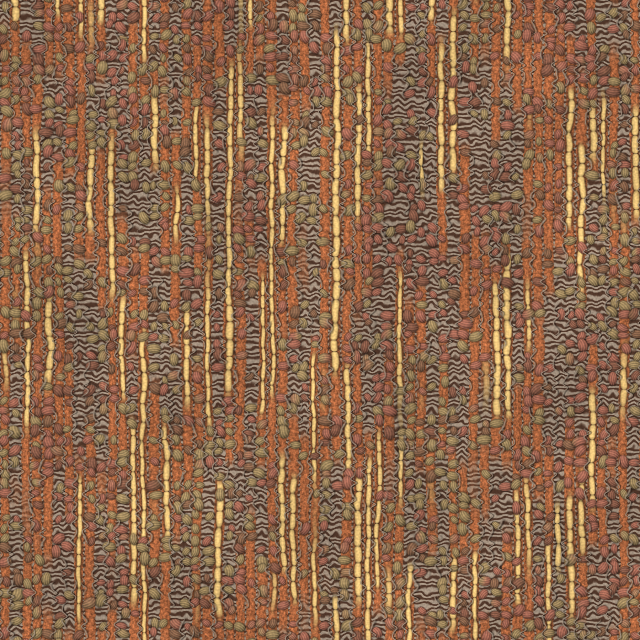
Reproduce this texture procedurally as a WebGL 2 fragment shader.

```glsl
#version 300 es
precision highp float;
// Coarse woven upholstery: upright columns of fuzzy rust chenille, pinched
// yellow cords and twisted boucle knots over a ladder of thin grey threads.
// One unit of weave space is one column; layers are painted from back to front.
uniform vec2 u_resolution;
out vec4 fragColor;

const float COLUMNS = 60.0;
const vec3 GAP = vec3(0.31, 0.21, 0.16);
const vec3 THREAD = vec3(0.64, 0.57, 0.50);
const vec3 RUST = vec3(0.68, 0.40, 0.25);
const vec3 CORD = vec3(0.91, 0.76, 0.48);
const vec3 MAUVE = vec3(0.60, 0.38, 0.31);
const vec3 OLIVE = vec3(0.58, 0.49, 0.34);
const vec3 UMBER = vec3(0.47, 0.32, 0.25);

float hash(vec2 p) {
  vec3 q = fract(p.xyx * 0.1031);
  q += dot(q, q.yzx + 33.33);
  return fract((q.x + q.y) * q.z);
}

float cornerSlope(vec2 cell, vec2 offset) {
  float a = 6.2832 * hash(cell);
  return dot(vec2(cos(a), sin(a)), offset);
}

float gradientNoise(vec2 p) {
  vec2 i = floor(p), f = fract(p), e = vec2(1.0, 0.0);
  vec2 u = f * f * f * (f * (f * 6.0 - 15.0) + 10.0);
  return mix(mix(cornerSlope(i, f), cornerSlope(i + e, f - e), u.x),
             mix(cornerSlope(i + e.yx, f - e.yx), cornerSlope(i + 1.0, f - 1.0), u.x), u.y);
}

// Soft-edged coverage: 1 where d is negative
float cover(float d, float soft) {
  return 1.0 - smoothstep(-soft, soft, d);
}

// How strongly a kind of yarn shows in a column at height y
float presence(float column, float y, float kind, float level) {
  float n = gradientNoise(vec2(column * 7.31 + kind, y * 0.055));
  return smoothstep(level - 0.04, level + 0.04, n);
}

// Thin threads running across, sagging between the columns
vec3 ladder(vec2 q, float px) {
  float phase = q.y * 2.0 + 0.9 * gradientNoise(q * 1.3) + 0.7 * abs(fract(q.x) - 0.5);
  float d = abs(fract(phase) - 0.5) * 0.5;
  return mix(GAP, THREAD, cover(d - 0.13, px * 0.8));
}

vec3 addChenille(vec3 col, vec2 q, float column, float px) {
  float fuzz = gradientNoise(q * vec2(4.0, 3.2)) + 0.6 * gradientNoise(q * 7.0);
  float x = fract(q.x) - 0.5;
  float mask = cover(abs(x) - 0.43 - 0.14 * fuzz, px) * presence(column, q.y, 0.4, -0.08);
  float light = 1.02 - 1.1 * x * x + 0.38 * fuzz - 0.12 * x;
  return mix(col, RUST * light, mask);
}

// Smooth cord squeezed into beads of uneven length
vec3 addCord(vec3 col, vec2 q, float column, float px) {
  float run = q.y * 0.62 + 9.0 * hash(vec2(column, 4.0)) + 0.7 * gradientNoise(vec2(column * 3.7, q.y * 0.4));
  float along = abs(fract(run) - 0.5) * 2.0;
  float halfWidth = mix(0.20, 0.33, hash(vec2(column, 8.0))) * (1.0 - 0.45 * pow(along, 5.0));
  float x = fract(q.x) - 0.5 - 0.25 * gradientNoise(vec2(column * 2.3, q.y * 0.35));
  float shown = presence(column, q.y, 0.7, 0.17);
  float round2 = x * x / (halfWidth * halfWidth);
  col *= 1.0 - 0.35 * shown * cover(abs(x) - halfWidth - 0.12, 0.12);
  vec3 tone = CORD * (1.06 - 0.30 * round2 - 0.38 * pow(along, 8.0));
  return mix(col, tone, shown * cover(abs(x) - halfWidth, px));
}

// One curled tuft: a tilted ellipse with fibre streaks and a shadow
vec3 addKnot(vec3 col, vec2 d, vec2 cell, float band, float px) {
  float angle = 6.2832 * hash(cell + 17.0), s = sin(angle), c = cos(angle);
  float size = mix(0.42, 0.66, hash(cell + 29.0));
  vec2 r = vec2(c * d.x + s * d.y, c * d.y - s * d.x) / (size * vec2(1.0, 0.72));
  float radius = length(r);
  float pick = hash(cell + 41.0) + 0.9 * band;
  vec3 tone = mix(MAUVE, OLIVE, smoothstep(0.42, 0.58, pick));
  tone = mix(tone, UMBER, 0.75 * step(0.8, hash(cell + 53.0)));
  float streak = sin(13.0 * (r.y + 0.35 * r.x * r.x) + angle);
  float light = 1.10 + 0.38 * dot(d, vec2(-0.5, 0.85)) - 0.30 * radius * radius + 0.10 * streak;
  col *= 1.0 - 0.38 * cover(radius - 1.1, 0.25);
  return mix(col, tone * light, cover((radius - 1.0) * size, px));
}

vec3 addKnots(vec3 col, vec2 q, float band, float px) {
  vec2 home = floor(q);
  for (int j = 1; j >= -1; j--) {
    for (int i = -1; i <= 1; i++) {
      vec2 cell = home + vec2(i, j);
      float density = 0.58 + 0.8 * gradientNoise(vec2(cell.x * 5.3 + 0.2, cell.y * 0.09));
      density -= 0.65 * presence(cell.x, cell.y + 0.5, 0.7, 0.17);
      vec2 jitter = vec2(hash(cell + 3.0), hash(cell + 7.0)) - 0.5;
      vec2 d = q - cell - 0.5 - jitter * vec2(0.35, 0.6);
      if (hash(cell) < density) col = addKnot(col, d, cell, band, px);
    }
  }
  return col;
}

// Fine curly binding thread wandering along the seams between columns
vec3 addBinding(vec3 col, vec2 q, float px) {
  float seam = floor(q.x + 0.5);
  float phase = q.y * 5.0 + 6.0 * hash(vec2(seam, 2.0)) + 4.0 * gradientNoise(vec2(seam * 1.7, q.y * 0.8));
  float d = (q.x - seam - 0.24 * sin(phase)) / sqrt(1.0 + 1.4 * pow(cos(phase), 2.0));
  float shown = smoothstep(-0.05, 0.12, gradientNoise(vec2(seam * 4.7 + 0.3, q.y * 0.35)));
  col *= 1.0 - 0.35 * shown * cover(abs(d - 0.07) - 0.10, 0.07);
  return mix(col, THREAD * 1.04, 0.8 * shown * cover(abs(d) - 0.055, px * 0.7));
}

void main() {
  vec2 q = gl_FragCoord.xy / u_resolution.y * COLUMNS;
  float px = COLUMNS / u_resolution.y;
  q.x += 0.35 * gradientNoise(q * vec2(0.35, 0.09)) + 0.12 * gradientNoise(q * 0.6);
  float column = floor(q.x);
  float band = gradientNoise(q * vec2(0.16, 0.04));

  vec3 col = ladder(q, px);
  col = addChenille(col, q, column, px);
  col = addCord(col, q, column, px);
  col = addKnots(col, q, band, px);
  col = addBinding(col, q, px);
  col *= 1.0 + 0.16 * gradientNoise(q * 5.0) + 0.12 * gradientNoise(q * 0.12 + 40.0);
  fragColor = vec4(clamp(col, 0.0, 1.0), 1.0);
}
```
